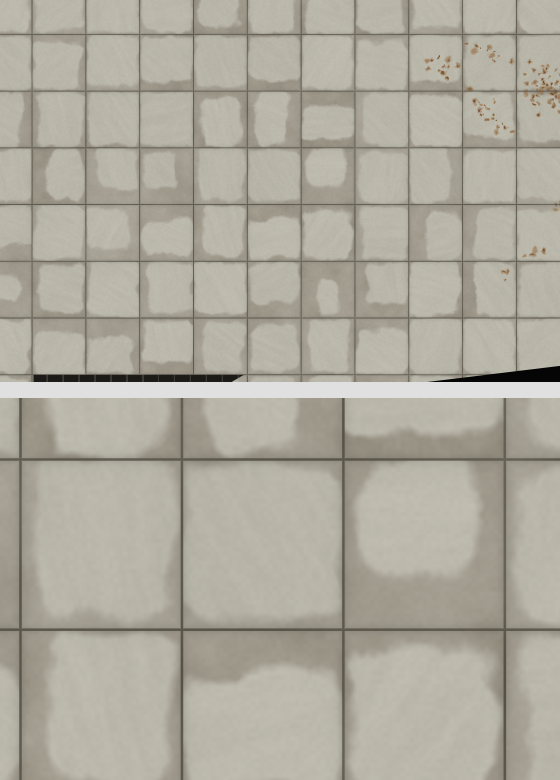
Top, the full canvas; bottom, a detail of the centre.
Write a WebGL 1 fragment shader that draws this texture.

```glsl
precision highp float;
// Weathered pale square panels with thin dark joints, damp edge stains and rust spots.
uniform vec2 u_resolution;

float hash(vec2 p) {
  vec3 q = fract(vec3(p.xyx) * 0.1031);
  q += dot(q, q.yzx + 33.33);
  return fract((q.x + q.y) * q.z);
}

float noise(vec2 p) {
  vec2 i = floor(p), f = fract(p);
  f = f * f * (3.0 - 2.0 * f);
  return mix(mix(hash(i), hash(i + vec2(1, 0)), f.x),
             mix(hash(i + vec2(0, 1)), hash(i + vec2(1, 1)), f.x), f.y);
}

float fbm(vec2 p) {
  float sum = 0.0, amp = 0.53;
  for (int i = 0; i < 4; i++) {
    sum += amp * noise(p);
    p = p * 2.03 + 17.3;
    amp *= 0.5;
  }
  return sum;
}

vec2 rotate(vec2 p, float a) {
  float c = cos(a), s = sin(a);
  return vec2(c * p.x + s * p.y, c * p.y - s * p.x);
}

// Soft tilted ellipse
float patchAt(vec2 p, vec2 centre, vec2 radius, float tilt) {
  vec2 q = rotate(p - centre, tilt) / radius;
  return exp(-dot(q, q));
}

// How likely rust is at each place
float rustDensity(vec2 p) {
  float d = 0.6 * patchAt(p, vec2(1.155, 0.825), vec2(0.045, 0.035), 0.0);
  d = max(d, 0.75 * patchAt(p, vec2(1.28, 0.855), vec2(0.06, 0.022), -0.4));
  d = max(d, 0.95 * patchAt(p, vec2(1.425, 0.765), vec2(0.05, 0.07), 0.4));
  d = max(d, 0.8 * patchAt(p, vec2(1.28, 0.705), vec2(0.075, 0.025), -0.8));
  d = max(d, patchAt(p, vec2(1.407, 0.338), vec2(0.042, 0.015), 0.0));
  d = max(d, 0.4 * patchAt(p, vec2(1.335, 0.285), vec2(0.04, 0.025), 0.0));
  return max(d, 0.7 * patchAt(p, vec2(1.455, 0.475), vec2(0.022, 0.025), 0.0));
}

// Scattered spots: x is the tan halo, y the dark core
vec2 rustSpots(vec2 p) {
  vec2 g = p * 85.0 + 1.2 * (vec2(fbm(p * 90.0), fbm(p * 90.0 + 40.0)) - 0.5);
  vec2 rust = vec2(0);
  for (int j = -1; j <= 1; j++) {
    for (int i = -1; i <= 1; i++) {
      vec2 id = floor(g) + vec2(i, j);
      vec2 centre = id + 0.2 + 0.6 * vec2(hash(id + 3.1), hash(id + 8.7));
      float present = step(hash(id + 21.0) + 0.12, rustDensity(centre / 85.0));
      float radius = mix(0.35, 0.85, hash(id + 5.0));
      float d = length(g - centre) / radius;
      rust.x = max(rust.x, present * (1.0 - smoothstep(0.45, 1.1, d)));
      rust.y = max(rust.y, present * hash(id + 9.0) * (1.0 - smoothstep(0.1, 0.6, d)));
    }
  }
  return rust;
}

void main() {
  float px = 1.0 / u_resolution.y;
  vec2 p = gl_FragCoord.xy / u_resolution * vec2(1.463, 1.0);

  // Panel grid
  vec2 size = vec2(0.1406, 0.1485);
  vec2 g = (p - vec2(0.0837, 0.019)) / size;
  vec2 id = floor(g), f = fract(g);
  vec2 seed = id + 30.0;

  // Clean middle of each panel: an uneven rounded box with random insets
  float reach = mix(0.16, 0.34, 1.0 - smoothstep(0.6, 0.9, p.y));
  reach *= 1.0 - 0.6 * smoothstep(1.18, 1.35, p.x);
  vec4 h = vec4(hash(seed), hash(seed + 51.0), hash(seed + 97.0), hash(seed + 143.0));
  vec4 inset = 0.012 + reach * h * h * h * h;
  vec2 lo = inset.xy, hi = 1.0 - inset.zw;
  vec2 w = f * 3.2 + seed * 7.3;
  vec2 q = f + 0.22 * (vec2(fbm(w), fbm(w + 60.0)) - 0.5);
  vec2 box = abs(q - 0.5 * (lo + hi)) - 0.5 * (hi - lo) + 0.13;
  float edge = length(max(box, 0.0)) - 0.13;
  float stain = smoothstep(-0.035, 0.045, edge);

  // Surface: wiped streaks, blotches and fine grain
  vec2 wiped = rotate(f + 0.1 * q.yx, (hash(seed + 11.0) - 0.5) * 3.0);
  float streak = fbm(wiped * vec2(14.0, 2.5) + seed * 5.0) - 0.5;
  vec3 col = vec3(0.727, 0.716, 0.667) + 0.035 * streak;
  col += 0.018 * (hash(seed + 77.0) - 0.5) + 0.02 * (fbm(p * 9.0) - 0.5);
  vec3 damp = mix(vec3(0.66, 0.64, 0.585), vec3(0.55, 0.525, 0.47), fbm(p * 24.0));
  col = mix(col, damp, stain * mix(0.6, 0.95, hash(seed + 31.0)));
  col += 0.018 * (noise(p * 260.0) - 0.5);

  // Rust
  vec2 rust = rustSpots(p);
  col = mix(col, vec3(0.62, 0.49, 0.34), 0.75 * rust.x);
  col = mix(col, vec3(0.36, 0.22, 0.12), 0.8 * rust.y);

  // Joints with a faint dirty margin
  vec2 toJoint = min(f, 1.0 - f) * size;
  float d = min(toJoint.x, toJoint.y);
  col *= 1.0 - 0.13 * exp(-d / 0.004);
  float joint = clamp((0.0011 - d) / px + 0.5, 0.0, 1.0);
  col = mix(col, vec3(0.33, 0.31, 0.265), joint * mix(0.65, 1.0, noise(p * 14.0)));

  // Dark slatted gap and black wedge along the bottom
  float gap = min(min(p.x - 0.0875, 0.0185 - p.y), (0.605 + 1.7 * p.y - p.x) * 0.5);
  float slat = smoothstep(0.85, 0.95, fract(p.x * 24.0));
  vec3 slats = mix(vec3(0.11, 0.105, 0.095), vec3(0.24, 0.23, 0.21), slat);
  col = mix(col, slats, clamp(gap / px + 0.5, 0.0, 1.0));
  float wedge = 0.1215 * (p.x - 1.116) - p.y;
  col = mix(col, vec3(0.02), clamp(wedge / px + 0.5, 0.0, 1.0));

  gl_FragColor = vec4(col, 1.0);
}
```
